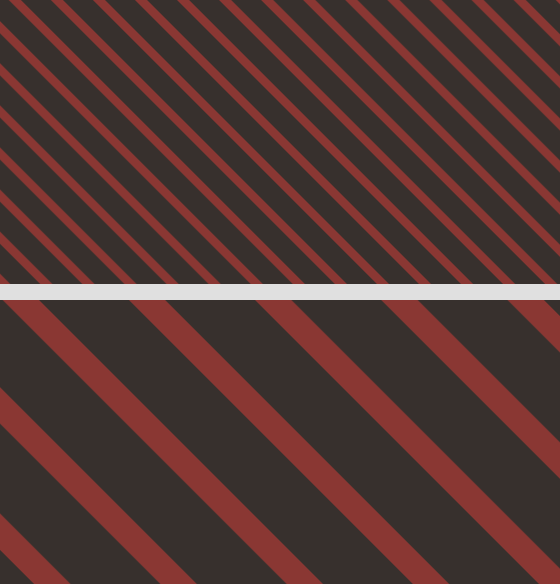
Top, the full canvas; bottom, a detail of the centre.
A WebGL 2 fragment shader for this pattern:

```glsl
#version 300 es
precision highp float;
// Flat diagonal stripes: thin brick-red bands falling at 45 degrees over a
// dark warm grey ground. A repeating signed distance to the nearest band
// centre is turned into smooth coverage about one pixel wide.

uniform vec2 u_resolution;
out vec4 fragColor;

const vec3 GROUND_COLOR = vec3(0.216, 0.190, 0.176);
const vec3 STRIPE_COLOR = vec3(0.541, 0.216, 0.200);

// Lengths are fractions of the canvas width, measured along the top edge.
const float REPEATS_ACROSS = 13.31;
const float FIRST_CENTER = 0.0264;
const float STRIPE_SHARE = 0.288;
const vec2 STRIPE_NORMAL = vec2(0.70711, -0.70711);

// Signed distance to the nearest of a set of evenly spaced parallel bands.
float stripeDistance(float across, float period, float width) {
    float fromCenter = (fract(across / period + 0.5) - 0.5) * period;
    return abs(fromCenter) - 0.5 * width;
}

// Smooth inside coverage for an edge blurred over the given width.
float coverage(float dist, float blur) {
    return clamp(0.5 - dist / blur, 0.0, 1.0);
}

void main() {
    // Canvas position from the top left corner, in canvas widths.
    vec2 position = vec2(gl_FragCoord.x, u_resolution.y - gl_FragCoord.y) / u_resolution.x;
    float pixel = 1.0 / u_resolution.x;

    // Distance across the bands, perpendicular to their direction.
    float across = dot(position - vec2(FIRST_CENTER, 0.0), STRIPE_NORMAL);
    float period = STRIPE_NORMAL.x / REPEATS_ACROSS;
    float dist = stripeDistance(across, period, period * STRIPE_SHARE);

    vec3 color = mix(GROUND_COLOR, STRIPE_COLOR, coverage(dist, 1.2 * pixel));
    fragColor = vec4(color, 1.0);
}
```
